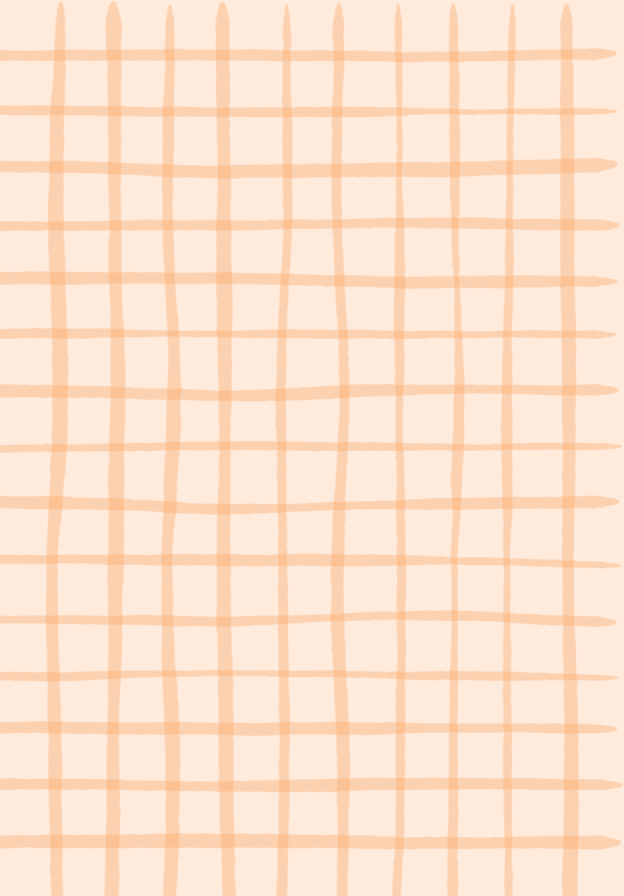
A Shadertoy shader for this pattern:

```glsl
// Hand-painted peach gingham: translucent wobbly brush strokes crossing on cream.
#define COLUMNS 10
#define ROWS 15
#define FIRST vec2(0.0905, 0.0885)      // first column and row, in canvas widths
#define PITCH vec2(0.0911, 0.0903)      // spacing of columns and rows
#define HALF_WIDTH vec2(0.0086, 0.0076) // mean half width of columns and rows
#define WOBBLE vec2(0.0075, 0.0065)     // sideways drift of columns and rows
#define ROUGHNESS 0.0007
#define TAPER 0.035
#define PAPER vec3(1.00, 0.92, 0.86)
#define PAINT vec3(0.99, 0.82, 0.69)
#define OVERLAP vec3(0.99, 0.76, 0.58)

float hash(float n) {
    return fract(sin(n * 127.1 + 3.7) * 4375.85);
}

// Smooth one-dimensional noise in -1..1
float noise(float x) {
    float cell = floor(x);
    float t = fract(x);
    t = t * t * (3.0 - 2.0 * t);
    return mix(hash(cell), hash(cell + 1.0), t) * 2.0 - 1.0;
}

// Coverage of one stroke; "along" is measured from the tapered tip
float stroke(float along, float across, float halfWidth, float wobble, float seed) {
    float pixel = 1.0 / iResolution.x;
    float offset = seed * 37.0;

    // Centre line: slow drift with a slight hand tremor
    float drift = noise(along * 3.2 + offset) + 0.12 * noise(along * 17.0 + offset);
    float dist = abs(across - wobble * drift);

    // Pressure: varies between strokes and along each one
    float pressure = 1.0 + 0.30 * (hash(seed + 0.5) * 2.0 - 1.0)
                   + 0.28 * noise(along * 4.3 + offset + 11.0)
                   + 0.07 * noise(along * 22.0 + offset + 5.0);

    // Rounded tip that stops at a different place on each stroke
    float fromTip = along - 0.011 * hash(seed + 0.25);
    float tip = sqrt(clamp(fromTip / TAPER, 0.0, 1.0));

    // Dry, grainy edges, different on each side
    float side = across > wobble * drift ? 19.0 : 0.0;
    float grain = ROUGHNESS * noise(along * 120.0 + offset + side);

    float edge = dist - (halfWidth * pressure + grain) * tip;
    return smoothstep(pixel, -pixel, edge) * smoothstep(0.0, 2.0 * pixel, fromTip);
}

void mainImage(out vec4 fragColor, in vec2 fragCoord) {
    // Canvas widths, with the origin at the upper left
    vec2 p = vec2(fragCoord.x, iResolution.y - fragCoord.y) / iResolution.x;

    // Columns begin at the top edge
    float columns = 0.0;
    for (int i = 0; i < COLUMNS; i++) {
        float across = p.x - FIRST.x - PITCH.x * float(i);
        columns = max(columns, stroke(p.y, across, HALF_WIDTH.x, WOBBLE.x, float(i) + 1.0));
    }

    // Rows finish at the right edge
    float rows = 0.0;
    for (int i = 0; i < ROWS; i++) {
        float across = p.y - FIRST.y - PITCH.y * float(i);
        rows = max(rows, stroke(1.0 - p.x, across, HALF_WIDTH.y, WOBBLE.y, float(i) + 41.0));
    }

    // Paint deepens where strokes cross
    vec3 color = mix(PAPER, PAINT, max(columns, rows));
    color = mix(color, OVERLAP, columns * rows);
    fragColor = vec4(color, 1.0);
}
```
